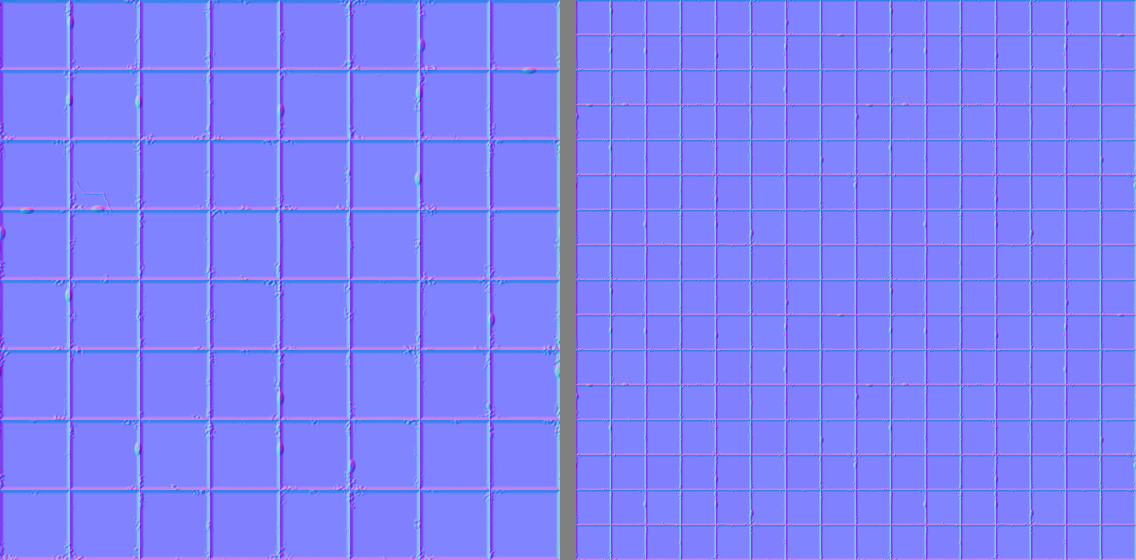
Left, the tile; right, the same tile 2 across and 2 down.
Write a WebGL 2 fragment shader that draws this texture map.

```glsl
#version 300 es
precision highp float;

uniform vec2 u_resolution;
out vec4 fragColor;

const float TILES = 8.0;

vec2 hash2(vec2 p) {
  vec3 q = fract(vec3(p.xyx) * vec3(0.1031, 0.103, 0.0973));
  q += dot(q, q.yzx + 33.33);
  return fract((q.xx + q.yz) * q.zy);
}

float gradientDot(vec2 cell, vec2 offset) {
  float angle = 6.2832 * hash2(cell).x;
  return dot(vec2(cos(angle), sin(angle)), offset);
}

float gradientNoise(vec2 p) {
  vec2 i = floor(p), f = fract(p);
  vec2 u = f * f * f * (f * (f * 6.0 - 15.0) + 10.0);
  float low = mix(gradientDot(i, f), gradientDot(i + vec2(1, 0), f - vec2(1, 0)), u.x);
  float high = mix(gradientDot(i + vec2(0, 1), f - vec2(0, 1)),
                   gradientDot(i + vec2(1, 1), f - vec2(1, 1)), u.x);
  return mix(low, high, u.y);
}

float segmentDistance(vec2 p, vec2 a, vec2 b) {
  vec2 ab = b - a;
  return length(p - a - ab * clamp(dot(p - a, ab) / dot(ab, ab), 0.0, 1.0));
}

// Bevelled tile with crumbled patches along its rim
float tileHeight(vec2 p) {
  vec2 local = fract(p);
  vec2 seeded = local + 17.0 * mod(floor(p), TILES);
  vec2 edge = min(local, 1.0 - local);
  float d = min(edge.x, edge.y);
  float corner = 1.0 - smoothstep(0.05, 0.28, max(edge.x, edge.y));
  float sideways = smoothstep(-0.04, 0.04, edge.x - edge.y);
  float wear = smoothstep(0.12, 0.38,
    gradientNoise(seeded * 3.0) + 0.24 * corner - 0.1 * sideways);
  float chips = gradientNoise(seeded * 22.0 + 5.0);
  float reach = d + 0.04 * gradientNoise(seeded * 9.0 + 2.0);
  float rim = 1.0 - smoothstep(0.035, 0.09, reach);
  return 0.04 * smoothstep(-0.03, 0.055, d) + 0.024 * wear * rim * (chips - 0.2);
}

// Occasional larger dents straddling the vertical grooves
float dentDepth(vec2 p, float chance) {
  vec2 groove = vec2(floor(p.x + 0.5), floor(p.y));
  vec2 id = mod(groove, TILES) + 41.0 * chance;
  vec2 pick = hash2(id + 7.0), place = hash2(id + 23.0);
  vec2 centre = groove + vec2(0.06 * place.x - 0.03, 0.2 + 0.6 * place.y);
  float r = length((p - centre) / vec2(0.055, 0.11));
  return step(pick.x, chance) * 0.03 * (1.0 - smoothstep(0.3, 1.0, r));
}

// One hairline crack across a tile
float crackDepth(vec2 p) {
  p += 0.03 * vec2(gradientNoise(p * 11.0), gradientNoise(p * 11.0 + 40.0));
  vec2 a = vec2(1.2, 5.25), b = vec2(1.48, 5.22);
  float d = min(segmentDistance(p, vec2(1.04, 5.45), a), segmentDistance(p, a, b));
  d = min(d, segmentDistance(p, b, vec2(1.6, 4.98)));
  return 0.007 * (1.0 - smoothstep(0.0, 0.017, d));
}

float surface(vec2 p) {
  return tileHeight(p) - dentDepth(p, 0.17) - dentDepth(p.yx, 0.07) - crackDepth(p);
}

void main() {
  vec2 p = gl_FragCoord.xy / u_resolution * TILES;

  // Slope by central differences
  vec2 e = vec2(0.008, 0.0);
  vec2 slope = vec2(surface(p + e.xy) - surface(p - e.xy),
                    surface(p + e.yx) - surface(p - e.yx)) / (2.0 * e.x);

  // Slight lean of each tile
  float lean = hash2(mod(floor(p), TILES) + 3.0).y;
  slope.x -= 0.05 * lean * lean;

  // Red follows the vertical slope, green the horizontal one
  vec3 normal = normalize(vec3(slope.y, -slope.x, 1.0));
  fragColor = vec4(0.5 + 0.5 * normal, 1.0);
}
```
